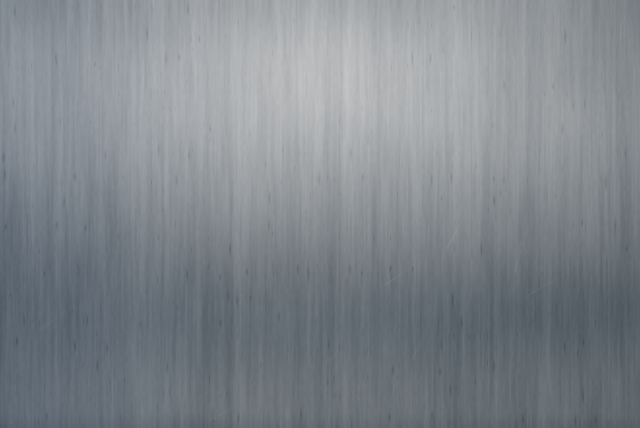
Reproduce this texture procedurally as a Shadertoy shader.

```glsl
const vec3 STEEL_DARK = vec3(0.370, 0.400, 0.423);
const vec3 STEEL_LIGHT = vec3(0.692, 0.701, 0.709);
const vec3 COOL_TINT = vec3(-0.012, -0.002, 0.016);

float hash(vec2 p) {
    vec3 q = fract(p.xyx * vec3(0.1031, 0.1030, 0.0973));
    q += dot(q, q.yzx + 33.33);
    return fract((q.x + q.y) * q.z);
}

// Smooth value noise, centred on zero
float grain(vec2 p) {
    vec2 cell = floor(p), f = fract(p);
    f = f * f * (3.0 - 2.0 * f);
    float low = mix(hash(cell), hash(cell + vec2(1, 0)), f.x);
    float high = mix(hash(cell + vec2(0, 1)), hash(cell + vec2(1, 1)), f.x);
    return mix(low, high, f.y) - 0.5;
}

// Soft drifting patches from layered sines
float clouds(vec2 p) {
    float sum = 0.0, weight = 0.5;
    for (int i = 0; i < 4; i++) {
        sum += weight * sin(p.x + 1.7 * sin(p.y + float(i))) * cos(p.y * 1.3 + p.x * 0.4);
        p = mat2(1.5, 1.1, -1.1, 1.5) * p + 2.3;
        weight *= 0.55;
    }
    return sum;
}

float glow(vec2 p, vec2 centre, vec2 size) {
    vec2 d = (p - centre) / size;
    return exp(-dot(d, d));
}

// Vertical brushing, from wide bands to hairlines
float brushing(vec2 p) {
    float bands = 0.020 * grain(vec2(p.x * 17.0, p.y * 1.2));
    bands += 0.030 * grain(vec2(p.x * 43.0, p.y * 2.0 + 7.0));
    float lines = 0.034 * grain(vec2(p.x * 105.0, p.y * 4.0 + 19.0));
    lines += 0.036 * grain(vec2(p.x * 220.0, p.y * 11.0 + 31.0));
    float speckle = 0.020 * grain(vec2(p.x * 310.0, p.y * 75.0));
    return bands + lines + speckle;
}

// Sparse cellular marks, stretched along the brushing
float flecks(vec2 p, vec2 density, float share) {
    vec2 q = p * density, cell = floor(q);
    float chosen = step(1.0 - share, hash(cell + 53.0));
    vec2 centre = 0.3 + 0.4 * vec2(hash(cell + 11.0), hash(cell + 29.0));
    vec2 size = vec2(0.10, 0.10 + 0.16 * hash(cell + 71.0));
    return chosen * glow(fract(q), centre, size);
}

float segment(vec2 p, vec2 a, vec2 along, float width) {
    vec2 d = p - a;
    float t = clamp(dot(d, along) / dot(along, along), 0.0, 1.0);
    return smoothstep(width, 0.0, length(d - along * t)) * (1.0 - 0.7 * t);
}

// Faint slanted scratches scattered around a spot
float scratches(vec2 p, vec2 centre, vec2 spread, float seed) {
    float sum = 0.0;
    for (int i = 0; i < 14; i++) {
        vec2 id = vec2(float(i) * 3.0, seed);
        vec2 start = centre + spread * (vec2(hash(id), hash(id + 5.0)) - 0.5);
        float angle = mix(0.45, 1.35, hash(id + 9.0));
        float reach = mix(0.02, 0.11, hash(id + 13.0));
        vec2 along = reach * vec2(cos(angle), sin(angle));
        sum += segment(p, start, along, 0.0026) * hash(id + 17.0);
    }
    return sum;
}

// Broad reflection: bright above, dark band below, dim sides
float reflection(vec2 uv) {
    float y = uv.y + 0.022 * clouds(uv * vec2(5.0, 3.0)) + 0.012 * grain(vec2(uv.x * 50.0, 3.0));
    float tone = mix(0.422, 0.690, smoothstep(0.22, 0.78, y));
    float side = (uv.x - 0.50) * 2.0;
    tone -= side * side * mix(0.02, 0.135, smoothstep(0.15, 0.75, uv.y));
    tone -= 0.055 * smoothstep(0.84, 1.04, uv.y);
    tone += 0.040 * glow(uv, vec2(0.53, 0.83), vec2(0.17, 0.16));
    tone += 0.035 * glow(uv, vec2(0.36, 0.07), vec2(0.35, 0.10));
    tone -= 0.040 * glow(uv, vec2(0.90, 0.27), vec2(0.27, 0.10));
    tone -= 0.030 * glow(uv, vec2(0.92, 0.84), vec2(0.09, 0.10));
    tone -= 0.025 * smoothstep(0.04, 0.0, uv.y);
    return tone;
}

void mainImage(out vec4 fragColor, in vec2 fragCoord) {
    vec2 uv = fragCoord / iResolution.xy;
    vec2 p = vec2(uv.x * 1.5, uv.y);

    float tone = reflection(uv) + brushing(p) + 0.007 * clouds(p * 9.0);

    // Wide ripples in the upper left corner
    float corner = smoothstep(0.38, 0.0, uv.x) * smoothstep(0.45, 1.0, uv.y);
    tone += corner * 0.07 * grain(vec2(p.x * 32.0, 2.0 + p.y * 0.5));

    // Surface wear
    tone -= 0.065 * flecks(p, vec2(42.0, 18.0), 0.07);
    tone -= 0.045 * flecks(p + 0.37, vec2(75.0, 30.0), 0.06);
    tone += 0.050 * scratches(p, vec2(1.12, 0.30), vec2(0.50, 0.28), 2.0);
    tone += 0.030 * scratches(p, vec2(0.55, 0.18), vec2(1.00, 0.40), 41.0);

    // Cool steel colouring
    vec3 color = mix(STEEL_DARK, STEEL_LIGHT, (tone - 0.398) / 0.303);
    float coolness = smoothstep(0.45, 0.0, uv.x) + 0.4 * glow(uv, vec2(0.6, 0.25), vec2(0.5, 0.12));
    color += COOL_TINT * coolness;
    fragColor = vec4(clamp(color, 0.0, 1.0), 1.0);
}
```
